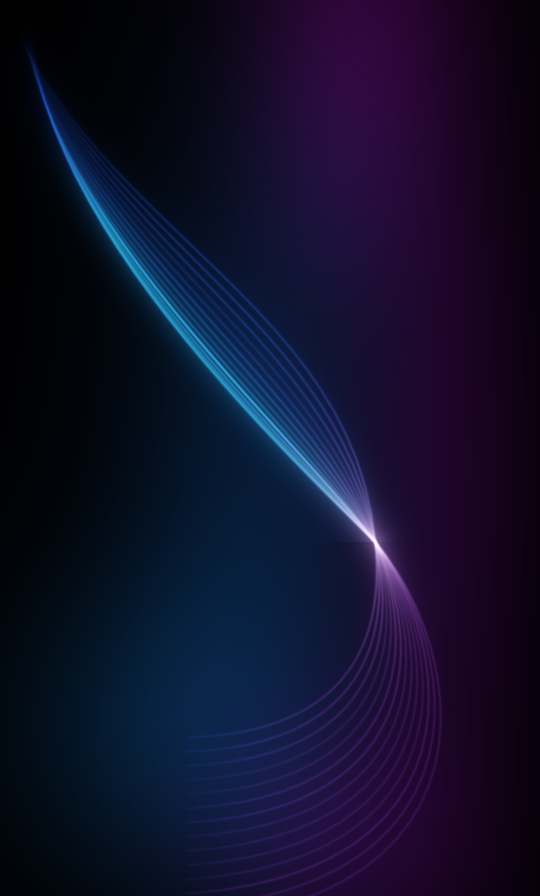
Give the GLSL for this background, as a Shadertoy shader.

```glsl
#define STRANDS 14
#define SEGMENTS 24
#define LINE_WIDTH 0.0015
#define HALO_WIDTH 0.011
#define HALO_GAIN 0.085
#define KNOT vec2(0.417, 0.395)
#define CYAN vec3(0.10, 0.62, 1.00)
#define BLUE vec3(0.09, 0.27, 0.85)
#define VIOLET vec3(0.62, 0.20, 0.88)
#define WHITE_HOT vec3(0.80, 0.60, 1.00)

float hash(float n) {
    return fract(sin(n * 12.9898) * 43758.5453);
}

float blob(vec2 p, vec2 center, vec2 radius) {
    vec2 d = (p - center) / radius;
    return exp(-dot(d, d));
}

vec2 bezier(vec2 a, vec2 b, vec2 c, vec2 d, float t) {
    float s = 1.0 - t;
    return s * s * s * a + 3.0 * s * s * t * b + 3.0 * s * t * t * c + t * t * t * d;
}

float segmentDistance(vec2 p, vec2 a, vec2 b) {
    vec2 pa = p - a, ba = b - a;
    float h = clamp(dot(pa, ba) / dot(ba, ba), 0.0, 1.0);
    return length(pa - ba * h);
}

float curveDistance(vec2 p, vec2 a, vec2 b, vec2 c, vec2 d) {
    float nearest = 10.0;
    vec2 previous = a;
    for (int i = 1; i <= SEGMENTS; i++) {
        vec2 current = bezier(a, b, c, d, float(i) / float(SEGMENTS));
        nearest = min(nearest, segmentDistance(p, previous, current));
        previous = current;
    }
    return nearest;
}

// Soft blue and purple clouds over near black
vec3 background(vec2 p) {
    vec3 color = vec3(0.002, 0.002, 0.006);
    color += vec3(0.020, 0.095, 0.190) * blob(p, vec2(0.29, 0.45), vec2(0.15, 0.42));
    color += vec3(0.012, 0.095, 0.165) * blob(p, vec2(0.18, 0.19), vec2(0.17, 0.18));
    color += vec3(0.150, 0.005, 0.155) * blob(p, vec2(0.39, 0.99), vec2(0.12, 0.20));
    color += vec3(0.050, 0.018, 0.085) * blob(p, vec2(0.38, 0.79), vec2(0.11, 0.17));
    color += vec3(0.110, 0.004, 0.125) * blob(p, vec2(0.49, 0.48), vec2(0.11, 0.50));
    color += vec3(0.105, 0.004, 0.125) * blob(p, vec2(0.37, 0.06), vec2(0.15, 0.15));
    return color;
}

// Strands that pinch at the knot, then open into a fan
vec3 ribbonLight(vec2 p) {
    bool above = p.y > KNOT.y;
    float pixel = 1.0 / iResolution.y;
    float width = max(LINE_WIDTH, 0.75 * pixel);
    float knotGlow = exp(-length((p - KNOT) / vec2(0.055, 0.075)));
    vec3 light = vec3(0.0);

    for (int k = 0; k < STRANDS; k++) {
        float s = float(k) / float(STRANDS - 1);
        float spread = pow(s, 1.7);
        float gain = mix(0.65, 1.25, hash(float(k) + 3.0));
        float d, power, halo;
        vec3 tint;

        if (above) {
            d = curveDistance(p,
                mix(vec2(0.036, 0.961), vec2(0.010, 0.987), s),
                mix(vec2(0.052, 0.753), vec2(0.111, 0.740), spread),
                mix(vec2(0.293, 0.518), vec2(0.391, 0.661), spread), KNOT);
            float beam = exp(-pow((s - 0.30) / 0.06, 2.0));
            float rise = 1.0 - smoothstep(0.70, 0.98, p.y);
            power = rise * (mix(0.60, 0.32, smoothstep(0.0, 0.5, s)) * gain + 0.9 * beam);
            halo = HALO_GAIN * rise * mix(1.0, 0.45, s);
            tint = mix(CYAN, BLUE, smoothstep(0.2, 0.75, s));
            tint = mix(tint, BLUE, smoothstep(0.72, 0.90, p.y));
        } else {
            d = curveDistance(p, KNOT,
                mix(vec2(0.521, 0.271), vec2(0.427, 0.297), s),
                mix(vec2(0.560, -0.003), vec2(0.397, 0.182), s),
                mix(vec2(0.208, -0.029), vec2(0.208, 0.177), s));
            float fall = exp((p.y - KNOT.y) / 0.065);
            power = mix(0.17, 0.50, fall) * gain;
            power *= smoothstep(0.195, 0.29, p.x) * 0.6 + 0.4;
            halo = HALO_GAIN * 0.6 * fall;
            float leftward = 1.0 - smoothstep(0.22, 0.38, p.x);
            tint = mix(VIOLET, BLUE, leftward * smoothstep(0.0, 0.12, p.y));
        }

        tint = mix(tint, WHITE_HOT, min(knotGlow * 1.1, 1.0));
        float core = exp(-d * d / (width * width));
        light += tint * (core * power + halo * exp(-d / HALO_WIDTH));
    }
    return light;
}

void mainImage(out vec4 fragColor, in vec2 fragCoord) {
    vec2 p = fragCoord / iResolution.xy * vec2(0.6, 1.0);
    vec3 color = background(p);
    color += (1.0 - color) * (1.0 - exp(-ribbonLight(p)));
    fragColor = vec4(color, 1.0);
}
```
